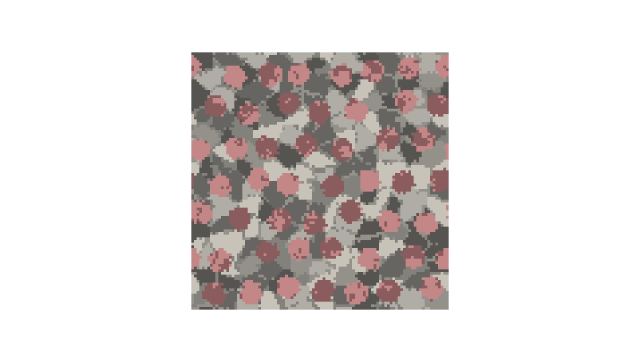
A Shadertoy shader for this pattern:

```glsl
// Pixelated camouflage square: ragged rose discs over patches of warm grey, centred on white.

const float SIDE = 0.7106;                // side of the square, in canvas heights
const float CELLS = 96.0;                 // mosaic cells along one side
const float DISCS = 7.0;                  // discs along one side
const float DISC_SHEAR = 3.0;             // lattice columns gained over one full height
const float DISC_RADIUS = 4.2;            // in mosaic cells
const float DISC_JITTER = 0.36;           // in lattice steps
const vec2 PATCHES = vec2(11.0, 14.0);    // grey patches along each side
const float WARP = 3.6;                   // bending of the patches, in mosaic cells
const float RAGGED = 1.1;                 // scatter of the outlines, in mosaic cells
const float SEAM = 1.3;                   // width of the mid grey between patches
const int SAMPLES = 3;                    // smoothing samples per axis

const vec3 PAPER = vec3(1.0);
const vec3 ROSE_LIGHT = vec3(0.77, 0.53, 0.535);
const vec3 ROSE_DARK = vec3(0.54, 0.36, 0.37);
const vec3 CREAM = vec3(0.78, 0.765, 0.725);
const vec3 ASH = vec3(0.69, 0.68, 0.65);
const vec3 STONE = vec3(0.58, 0.57, 0.545);
const vec3 SLATE = vec3(0.51, 0.505, 0.485);
const vec3 IRON = vec3(0.40, 0.395, 0.38);
const vec3 COAL = vec3(0.335, 0.33, 0.315);

float hash(vec2 p, float seed) {
    vec3 q = fract((p.xyx + seed * vec3(17.3, 29.7, 41.1)) * vec3(0.1031, 0.1030, 0.0973));
    q += dot(q, q.yzx + 33.33);
    return fract((q.x + q.y) * q.z);
}

vec2 hash2(vec2 p, float seed) {
    return vec2(hash(p, seed), hash(p, seed + 0.5));
}

// Value noise on the unit square that wraps after a whole number of periods
float noise(vec2 uv, float period, float seed) {
    vec2 p = uv * period, i = floor(p), f = fract(p);
    f = f * f * (3.0 - 2.0 * f);
    vec2 a = mod(i, period), b = mod(i + 1.0, period);
    return mix(mix(hash(a, seed), hash(vec2(b.x, a.y), seed), f.x),
               mix(hash(vec2(a.x, b.y), seed), hash(b, seed), f.x), f.y);
}

// Nearest disc of a sheared, jittered lattice: distance in mosaic cells, random value
vec2 nearestDisc(vec2 uv) {
    vec2 p = uv * DISCS;
    vec2 best = vec2(1e3, 0.0);
    for (int y = -1; y <= 1; y++)
    for (int x = -1; x <= 1; x++) {
        float row = floor(p.y) + float(y);
        float shift = row * DISC_SHEAR / DISCS;
        float column = floor(p.x - shift) + float(x);
        float turns = floor(row / DISCS);
        vec2 id = vec2(mod(column + DISC_SHEAR * turns, DISCS), row - DISCS * turns);
        vec2 centre = vec2(column + shift, row) + 0.5 + DISC_JITTER * (hash2(id, 1.0) - 0.5);
        float d = length(p - centre) * CELLS / DISCS;
        if (d < best.x) best = vec2(d, hash(id, 2.0));
    }
    return best;
}

// Wrapping Voronoi patches: distance to the border in mosaic cells, random value
vec2 nearestPatch(vec2 uv) {
    vec2 p = uv * PATCHES, base = floor(p);
    float first = 1e3, second = 1e3, value = 0.0;
    for (int y = -1; y <= 1; y++)
    for (int x = -1; x <= 1; x++) {
        vec2 site = base + vec2(x, y);
        vec2 id = mod(site, PATCHES);
        vec2 offset = site + 0.1 + 0.8 * hash2(id, 3.0) - p;
        float d = length(offset * CELLS / PATCHES);
        if (d < first) {
            second = first;
            first = d;
            value = hash(id, 4.0);
        } else second = min(second, d);
    }
    return vec2(second - first, value);
}

vec3 greyTone(float t) {
    if (t < 0.25) return CREAM;
    if (t < 0.43) return ASH;
    if (t < 0.50) return STONE;
    if (t < 0.58) return SLATE;
    return t < 0.79 ? IRON : COAL;
}

vec3 mosaic(vec2 cell) {
    vec2 uv = (cell + 0.5) / CELLS;

    // Discs, mottled in two rose tones
    vec2 disc = nearestDisc(uv);
    if (disc.x + RAGGED * (hash(cell, 5.0) - 0.5) < DISC_RADIUS) {
        float mottle = 0.7 * noise(uv, CELLS / 3.0, 6.0) + 0.3 * hash(cell, 7.0);
        return mottle < mix(0.2, 0.8, disc.y) ? ROSE_DARK : ROSE_LIGHT;
    }

    // Bent patches with ragged outlines and broken mid grey seams
    vec2 bend = vec2(noise(uv, 12.0, 8.0), noise(uv, 12.0, 9.0)) - 0.5;
    vec2 scatter = hash2(cell, 10.0) - 0.5;
    vec2 patchInfo = nearestPatch(uv + (WARP * bend + RAGGED * scatter) / CELLS);
    if (patchInfo.x < SEAM * noise(uv, 16.0, 11.0))
        return noise(uv, 16.0, 12.0) < 0.5 ? STONE : SLATE;
    return greyTone(patchInfo.y);
}

void mainImage(out vec4 fragColor, in vec2 fragCoord) {
    vec3 sum = vec3(0.0);
    for (int y = 0; y < SAMPLES; y++)
    for (int x = 0; x < SAMPLES; x++) {
        vec2 point = fragCoord - 0.5 + (vec2(x, y) + 0.5) / float(SAMPLES);
        vec2 uv = (point - 0.5 * iResolution.xy) / (SIDE * iResolution.y) + 0.5;
        bool inside = all(greaterThanEqual(uv, vec2(0.0))) && all(lessThan(uv, vec2(1.0)));
        sum += inside ? mosaic(floor(uv * CELLS)) : PAPER;
    }
    fragColor = vec4(sum / float(SAMPLES * SAMPLES), 1.0);
}
```
